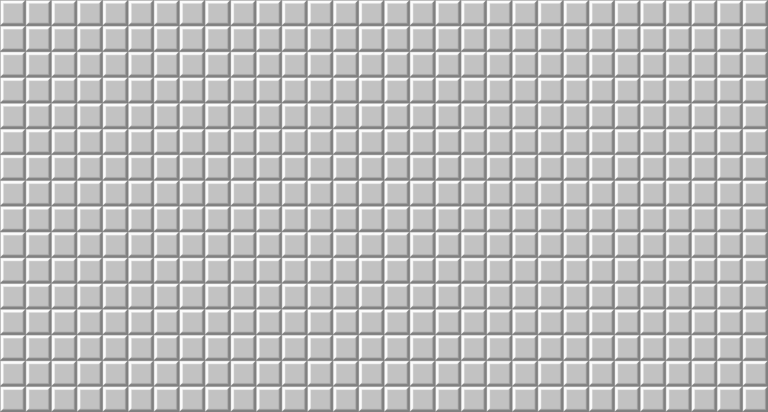
Give the GLSL for this pattern, as a Shadertoy shader.

```glsl
// Grid of square bevelled tiles in neutral grey, lit from the upper left.
// Each cell measures its distance to the lit and the shaded sides, turns both
// into bevel tones and joins them along mitred corners; whole repeats tile.

#define TILES vec2(30.0, 16.0)   // repeats across and down
#define FACE_TONE 0.76
#define LIGHT_TONE 0.985
#define SHADE_TONE 0.50
#define SEAM_TONE 0.58           // groove where lit and shaded bevels meet
#define SEAM_WIDTH 0.045         // widths are fractions of a tile
#define LIGHT_WIDTH 0.105
#define LIGHT_END 0.165
#define SHADE_WIDTH 0.055
#define SHADE_END 0.145
#define MITRE_SOFTNESS 0.025
#define SAMPLES 4                // per axis, for smooth edges

// Highlight rising out of the groove, then settling to the face
float litBevel(float d) {
    float rim = mix(SEAM_TONE, LIGHT_TONE, smoothstep(0.0, SEAM_WIDTH, d));
    return mix(rim, FACE_TONE, smoothstep(LIGHT_WIDTH, LIGHT_END, d));
}

// Shadow at the rim, softening toward the face
float shadedBevel(float d) {
    return mix(SHADE_TONE, FACE_TONE, smoothstep(SHADE_WIDTH, SHADE_END, d));
}

float tileTone(vec2 cell) {
    float litDistance = min(cell.x, 1.0 - cell.y);
    float shadedDistance = min(1.0 - cell.x, cell.y);
    float litSide = smoothstep(-MITRE_SOFTNESS, MITRE_SOFTNESS,
                               shadedDistance - litDistance);
    return mix(shadedBevel(shadedDistance), litBevel(litDistance), litSide);
}

void mainImage(out vec4 fragColor, in vec2 fragCoord) {
    // Average a small grid of samples across the pixel
    float tone = 0.0;
    for (int j = 0; j < SAMPLES; j++) {
        for (int i = 0; i < SAMPLES; i++) {
            vec2 offset = (vec2(i, j) + 0.5) / float(SAMPLES) - 0.5;
            vec2 uv = (fragCoord + offset) / iResolution.xy;
            tone += tileTone(fract(uv * TILES));
        }
    }
    fragColor = vec4(vec3(tone / float(SAMPLES * SAMPLES)), 1.0);
}
```
